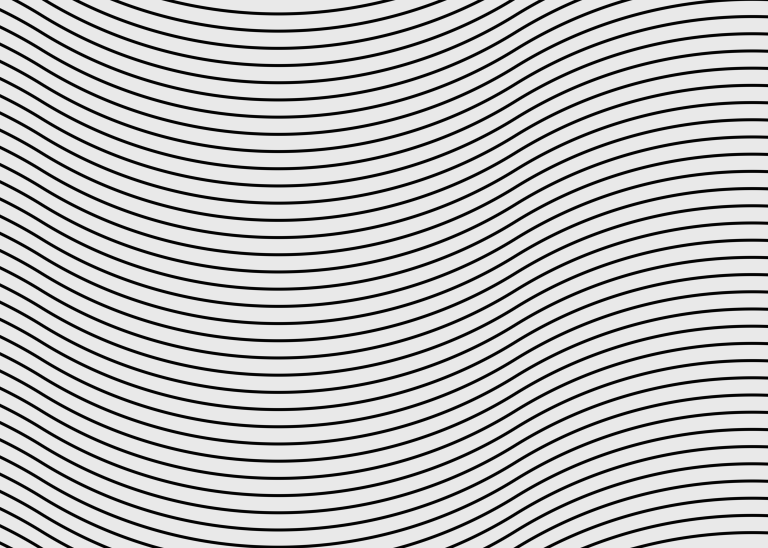
This pattern is drawn by a WebGL 2 fragment shader. Its source:

```glsl
#version 300 es
precision highp float;
// Evenly stacked black wave lines, built from alternating circular arcs, on pale grey.

uniform vec2 u_resolution;
out vec4 fragColor;

// Returns the wave height above its trough (x) and the cosine of its slope (y).
vec2 arcWave(float x, float halfPeriod, float radius) {
    float arcIndex = floor(x / halfPeriod + 0.5);
    float offset = x - arcIndex * halfPeriod;
    float drop = sqrt(radius * radius - offset * offset);
    float joint = sqrt(radius * radius - 0.25 * halfPeriod * halfPeriod);
    float rise = radius - drop;
    float crest = 2.0 * (radius - joint);

    // Even arcs are troughs, odd arcs are crests.
    float isCrest = mod(arcIndex, 2.0);
    return vec2(mix(rise, crest - rise, isCrest), drop / radius);
}

void main() {
    // One unit is the canvas height.
    vec2 p = gl_FragCoord.xy / u_resolution.y;
    float pixel = 1.0 / u_resolution.y;

    // Distance to the nearest line, corrected for slope so the stroke stays even.
    vec2 wave = arcWave(p.x - 0.508, 0.865, 0.821);
    float pitch = 0.03139;
    float level = (p.y - wave.x - 0.0015) / pitch;
    float lineDistance = abs(fract(level + 0.5) - 0.5) * pitch * wave.y;

    // Ink coverage with a soft edge about one pixel wide.
    float halfWidth = 0.00275;
    float ink = 1.0 - smoothstep(-0.7 * pixel, 0.7 * pixel, lineDistance - halfWidth);

    vec3 paper = vec3(0.914);
    vec3 black = vec3(0.008);
    fragColor = vec4(mix(paper, black, ink), 1.0);
}
```
